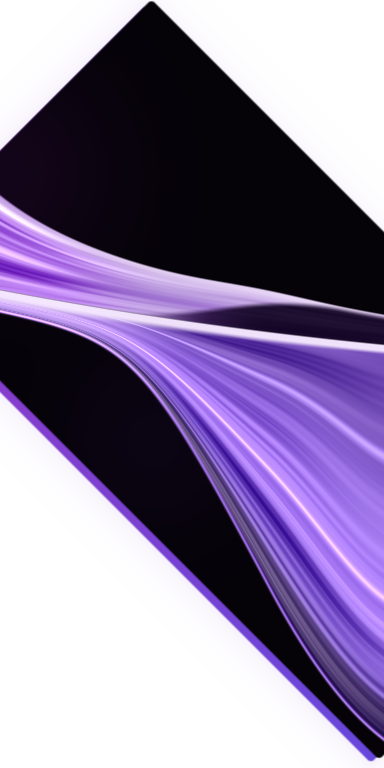
Write a WebGL 2 fragment shader that draws this background.

```glsl
#version 300 es
precision highp float;
// A tilted dark card with a violet rim on white, crossed by glowing silk ribbons.
// Each ribbon lies between two boundary curves; stretched noise over the
// normalized height between them draws the flowing strands.
uniform vec2 u_resolution;
out vec4 fragColor;

float hash(vec2 p) {
    vec3 q = fract(vec3(p.xyx) * 0.1031);
    q += dot(q, q.yzx + 33.33);
    return fract((q.x + q.y) * q.z);
}

float noise(vec2 p) {
    vec2 i = floor(p), f = fract(p);
    f = f * f * (3.0 - 2.0 * f);
    return mix(mix(hash(i), hash(i + vec2(1, 0)), f.x),
               mix(hash(i + vec2(0, 1)), hash(i + vec2(1, 1)), f.x), f.y);
}

// Signed strand pattern; octaves finer than a pixel fade out.
float strands(float v, float x, float freq, float pixel) {
    float sum = 0.0, amp = 0.55;
    for (int i = 0; i < 4; i++) {
        float visible = 1.0 - smoothstep(0.3, 1.0, freq * pixel);
        sum += amp * visible * (noise(vec2(v * freq, x * 2.5 + float(i) * 17.0)) - 0.5);
        freq *= 2.1;
        amp *= 0.72;
    }
    return sum * 2.0;
}

float roundBox(vec2 p, vec2 halfSize, float r) {
    vec2 d = abs(p) - halfSize + r;
    return length(max(d, 0.0)) + min(max(d.x, d.y), 0.0) - r;
}

float bell(float d, float width) {
    return exp(-d * d / (width * width));
}

// Coverage of the positive side of an edge, one pixel soft.
float above(float d) {
    float w = fwidth(d);
    return smoothstep(-w, w, d);
}

// Boundary curves, with y measured downward from the top.
float ribbonTop(float x) {
    return 0.508 + 0.155 * x + 0.16 * (1.0 - exp(-4.0 * x)) - 0.01 * bell(x - 0.68, 0.18);
}

float fanTop(float x) {
    return 0.755 + 0.19 * x - 0.047 * x * x;
}

float fanBottom(float x) {
    float tail = max(x - 0.7, 0.0);
    return 0.8125 + 0.2 * x + 0.136 * log(1.0 + exp((x - 0.36) / 0.08)) - 1.9 * tail * tail;
}

vec3 upperRibbon(float x, float y, float top, float base) {
    float u = (y - top) / (base - top);
    float pixel = 1.0 / (u_resolution.x * (base - top));
    float s = strands(u + 0.15 * x, x, 7.0, pixel);
    float left = 1.0 - smoothstep(0.1, 0.45, x);
    vec3 silk = mix(vec3(0.74, 0.62, 0.87), vec3(0.64, 0.38, 0.88), left);
    silk += s * mix(0.22, 0.85, left) * vec3(0.8, 1.0, 0.55);
    silk = mix(silk, vec3(0.93, 0.87, 0.97), 0.75 * bell(u - 0.05, 0.12));
    silk = mix(silk, vec3(0.56, 0.36, 0.8), 0.55 * bell(u - 0.62, 0.14) * (1.0 - left));
    // The shadowed fold opens toward the right.
    float fold = top + 0.14 * (1.0 - smoothstep(0.2, 0.9, x)) + 0.005;
    float shade = smoothstep(-0.006, 0.012, y - fold) * smoothstep(0.26, 0.55, x);
    vec3 dark = mix(vec3(0.3, 0.16, 0.45), vec3(0.1, 0.04, 0.17), smoothstep(0.35, 0.7, x));
    return mix(silk, dark + 0.05 * s, shade);
}

vec3 lowerFan(float x, float y, float top, float base) {
    float v = (y - top) / (base - top);
    float pixel = 1.0 / (u_resolution.x * (base - top));
    float bent = v - 0.5 * smoothstep(0.7, 1.05, x) * v * (1.0 - v);
    float s = strands(bent, x * 0.6, 13.0, pixel);
    // Broad tones from the upper crease through the bright core to the dim hem.
    vec3 col = mix(vec3(0.37, 0.22, 0.65), vec3(0.54, 0.37, 0.84), smoothstep(0.12, 0.3, bent));
    col = mix(col, vec3(0.66, 0.47, 0.97), 0.85 * bell(bent - 0.53, 0.16));
    col = mix(col, vec3(0.42, 0.27, 0.75), smoothstep(0.6, 0.78, bent));
    col = mix(col, vec3(0.2, 0.12, 0.36), smoothstep(0.77, 0.9, bent));
    float haze = smoothstep(0.65, 1.0, x) * bell(bent - 0.36, 0.17);
    col += s * (0.34 - 0.22 * haze) * vec3(0.9, 0.9, 0.75);
    col += haze * vec3(0.06, 0.07, 0.05);
    // Thin highlights riding on the flow.
    col += 0.38 * bell(bent - 0.53, 0.013) + 0.3 * bell(bent - 0.185, 0.012);
    col += vec3(0.3, 0.27, 0.34) * bell(bent - 0.84, 0.012);
    // Strands brighten where they gather.
    float gather = 1.0 - smoothstep(0.12, 0.5, x);
    col = mix(col, vec3(0.84, 0.7, 0.96) + 0.18 * s, gather * 0.75 * (1.0 - 0.5 * smoothstep(0.6, 1.0, v)));
    float band = 1.0 - smoothstep(0.014, 0.04 - 0.014 * x, y - top);
    return mix(col, vec3(0.97, 0.92, 1.0), band * 0.94);
}

void main() {
    vec2 p = vec2(gl_FragCoord.x, u_resolution.y - gl_FragCoord.y) / u_resolution.x;
    float x = p.x, y = p.y;
    vec2 q = vec2(x + y, y - x) * 0.70711;
    float card = roundBox(q - vec2(1.1875, 0.2105), vec2(0.9095, 0.4905), 0.012);
    float rim = roundBox(q - vec2(1.183, 0.2315), vec2(0.905, 0.4905), 0.012);

    // Nearly black card with a faint plum glow at the left.
    vec3 inside = vec3(0.018, 0.008, 0.03) + vec3(0.055, 0.012, 0.07) * bell(length(p - vec2(0.0, 0.45)), 0.3);
    inside += vec3(0.025, 0.01, 0.045) * bell(length(p - vec2(0.4, 1.15)), 0.25);

    float top = ribbonTop(x), middle = fanTop(x), bottom = fanBottom(x);
    inside = mix(inside, upperRibbon(x, y, top, middle), above(y - top) * above(middle - y));
    inside = mix(inside, lowerFan(x, y, middle, bottom), above(y - middle) * above(bottom - y));
    float slope = (fanBottom(x + 0.01) - bottom) / 0.01;
    float hem = (y - bottom) / sqrt(1.0 + slope * slope);
    inside += vec3(0.5, 0.38, 0.62) * bell(hem + 0.003, 0.004);

    // White surround, soft lilac halo, violet rim, then the card.
    vec3 col = vec3(1.0) - vec3(0.035, 0.055, 0.015) * exp(-max(rim, 0.0) / 0.04);
    vec3 rimColor = mix(vec3(0.52, 0.24, 0.8), vec3(0.4, 0.28, 0.86), x);
    col = mix(col, rimColor, above(-rim));
    col = mix(col, inside, above(-card));
    fragColor = vec4(clamp(col, 0.0, 1.0), 1.0);
}
```
